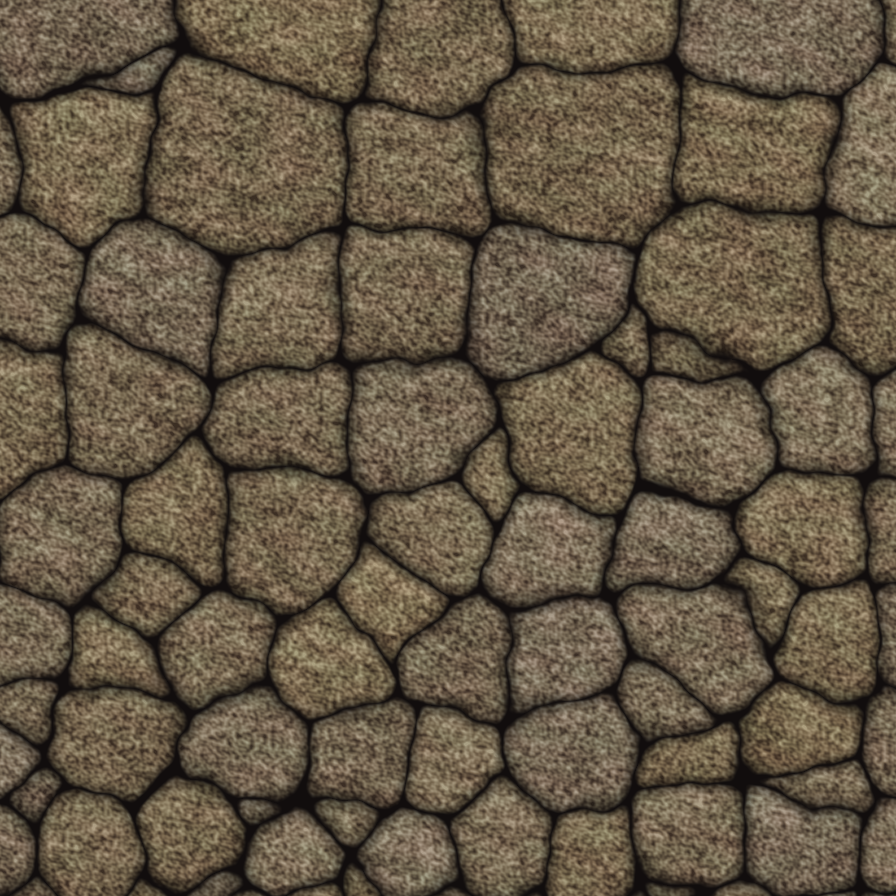
This texture is drawn by a Shadertoy shader. Its source:

```glsl
// Dry stone wall: rounded, weathered blocks with pebbles and dark joints.
// Stones are cells of a weighted Voronoi diagram seeded in uneven rows;
// a soft minimum of the edge distances rounds them, gradient noise grains them.

const float ROW_DENSITY = 14.3;   // rows grow in height from bottom to top
const float ROW_GROWTH = 0.7;
const float STONE_ASPECT = 1.12;
const vec2 JITTER = vec2(0.48, 0.34);
const float SIZE_VARIATION = 0.3;
const float PEBBLE_SHARE = 0.5;
const float CORNER_SHARPNESS = 190.0;
const float JOINT_INNER = -0.0010;
const float JOINT_OUTER = 0.0042;
const float RIM_WIDTH = 0.016;
const float GRAIN_CONTRAST = 1.0;

const vec3 JOINT_COLOR = vec3(0.065, 0.050, 0.050);
const vec3 DARK_ROCK = vec3(0.285, 0.232, 0.180);
const vec3 MID_ROCK = vec3(0.470, 0.408, 0.315);
const vec3 LIGHT_ROCK = vec3(0.625, 0.575, 0.475);

vec2 hash2(vec2 p) {
    vec3 q = fract(vec3(p.xyx) * vec3(0.1031, 0.1030, 0.0973));
    q += dot(q, q.yzx + 33.33);
    return fract((q.xx + q.yz) * q.zy);
}

float gradientDot(vec2 cell, vec2 offset) {
    float angle = 6.2832 * hash2(cell).x;
    return dot(vec2(cos(angle), sin(angle)), offset);
}

float gradientNoise(vec2 p) {
    vec2 i = floor(p), f = fract(p);
    vec2 u = f * f * f * (f * (f * 6.0 - 15.0) + 10.0);
    vec2 e = vec2(0.0, 1.0);
    float low = mix(gradientDot(i, f), gradientDot(i + e.yx, f - e.yx), u.x);
    float high = mix(gradientDot(i + e, f - e), gradientDot(i + 1.0, f - 1.0), u.x);
    return mix(low, high, u.y);
}

float rowBottom(float row) {
    return (exp(row / ROW_DENSITY) - 1.0) / ROW_GROWTH;
}

// Gives the soft edge distance, the outward edge direction and the stone seed.
float stoneDistance(vec2 p, out vec2 outward, out vec2 stoneSeed) {
    vec3 seeds[50];   // xy position, z weight
    int count = 0, owner = 0;
    float nearest = 1e5;
    float baseRow = floor(ROW_DENSITY * log(1.0 + ROW_GROWTH * p.y));

    // Scatter one block, and sometimes one pebble, in each nearby cell
    for (int j = -2; j <= 2; j++) {
        float row = baseRow + float(j);
        float bottom = rowBottom(row);
        float height = rowBottom(row + 1.0) - bottom;
        float width = height * STONE_ASPECT;
        float shift = hash2(vec2(row + 40.0, 7.0)).x;
        float baseColumn = floor(p.x / width - shift);
        for (int i = -2; i <= 2; i++) {
            vec2 cell = vec2(baseColumn + float(i), row) + 50.0;
            vec2 corner = vec2((baseColumn + float(i) + shift) * width, bottom);
            vec2 size = vec2(width, height);
            vec2 place = hash2(cell), trait = hash2(cell + 117.0);
            vec2 block = corner + size * (0.5 + JITTER * (place - 0.5));
            seeds[count++] = vec3(block, SIZE_VARIATION * trait.x * height * height);
            if (trait.y < PEBBLE_SHARE * (1.15 - 0.7 * bottom)) {
                vec2 spot = hash2(cell + 231.0);
                vec2 pebble = corner + size * vec2(spot.x, 0.2 * (spot.y - 0.5));
                seeds[count++] = vec3(pebble, (0.2 * place.x - 0.12) * height * height);
            }
        }
    }
    for (int i = 0; i < count; i++) {
        vec2 r = p - seeds[i].xy;
        float power = dot(r, r) - seeds[i].z;
        if (power < nearest) { nearest = power; owner = i; }
    }

    // Soft minimum over the borders with all the other stones
    float total = 1e-20;
    outward = vec2(0.0);
    stoneSeed = seeds[owner].xy;
    for (int i = 0; i < count; i++) {
        if (i == owner) continue;
        vec2 r = p - seeds[i].xy, across = seeds[i].xy - stoneSeed;
        float span = max(length(across), 1e-4);
        float border = (dot(r, r) - seeds[i].z - nearest) / (2.0 * span);
        float share = exp(-CORNER_SHARPNESS * border);
        total += share;
        outward += share * across / span;
    }
    outward /= total;
    return -log(total) / CORNER_SHARPNESS;
}

void mainImage(out vec4 fragColor, in vec2 fragCoord) {
    vec2 p = fragCoord / iResolution.y;

    // Uneven outlines
    vec2 bend = vec2(gradientNoise(p * 13.0 + 5.0), gradientNoise(p * 13.0 + 61.0));
    vec2 chip = vec2(gradientNoise(p * 36.0 + 15.0), gradientNoise(p * 36.0 + 83.0));
    vec2 outward, seed;
    float d = stoneDistance(p + 0.018 * bend + 0.006 * chip, outward, seed);
    d += 0.0016 * gradientNoise(p * 80.0 + 9.0);

    // Weathered grain: slanting streaks under turned, finer layers
    vec2 g = vec2(p.x, p.y + 0.2 * p.x) + 3.0;
    vec2 turned = mat2(0.8, 0.6, -0.6, 0.8) * g + 5.0;
    float grain = 0.35 * gradientNoise(g * vec2(9.0, 17.0))
                + 0.7 * gradientNoise(g * vec2(24.0, 52.0))
                + 0.8 * gradientNoise(g * vec2(66.0, 105.0))
                + 1.2 * gradientNoise(turned * 140.0)
                + 1.4 * gradientNoise(g.yx * vec2(235.0, 205.0));

    // Tone and tint of each stone, lit from above
    vec2 trait = hash2(seed * 913.0 + 70.0);
    float bevel = 1.0 - smoothstep(0.0, 0.05, d);
    float tone = GRAIN_CONTRAST * grain + 0.35 * (trait.x - 0.5) + 0.25 * bevel * outward.y;
    vec3 rock = mix(MID_ROCK, tone < 0.0 ? DARK_ROCK : LIGHT_ROCK, min(abs(tone), 1.3));
    float moss = gradientNoise(g * vec2(20.0, 38.0) + 31.0);
    rock *= 1.0 + (trait.y - 0.5) * vec3(0.03, 0.01, -0.09) + moss * vec3(-0.06, 0.02, -0.02);

    // Shaded rims and dark joints
    rock *= mix(0.55, 1.0, smoothstep(0.0, RIM_WIDTH, d));
    vec3 color = mix(JOINT_COLOR, rock, smoothstep(JOINT_INNER, JOINT_OUTER, d));
    fragColor = vec4(color, 1.0);
}
```
